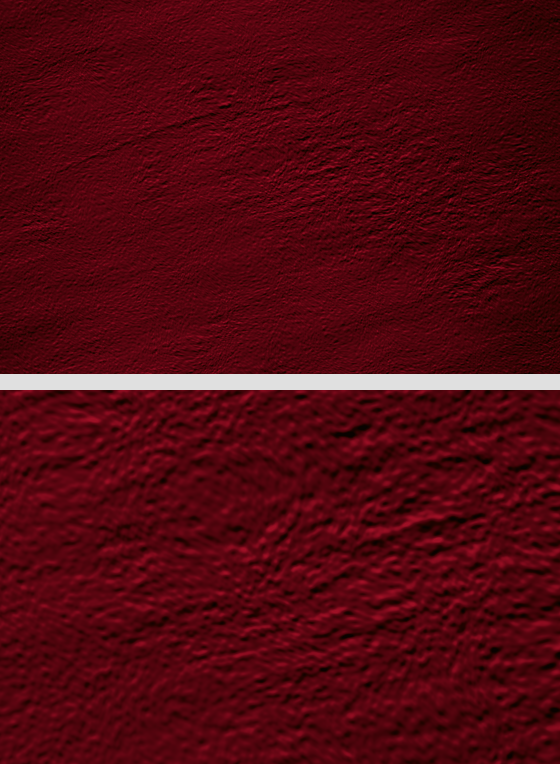
Top, the full canvas; bottom, a detail of the centre.
Reproduce this texture procedurally as a WebGL 1 fragment shader.

```glsl
precision highp float;
// Dark red trowelled plaster wall, lit at a grazing angle from above.

uniform vec2 u_resolution;

const vec3 SHADOW_RED = vec3(0.15, 0.01, 0.0);
const vec3 LIT_RED = vec3(0.44, 0.03, 0.09);
const vec2 LIGHT_STEP = vec2(-0.001, 0.003);
const float STROKE_ANGLE = 0.27;
const float RELIEF_GAIN = 3.7;

// Random gradient in -1..1 for a lattice cell, without sine
vec2 hashGradient(vec2 cell) {
  vec3 h = fract(cell.xyx * vec3(0.1031, 0.1030, 0.0973));
  h += dot(h, h.yzx + 33.33);
  return fract((h.xx + h.yz) * h.zy) * 2.0 - 1.0;
}

float cornerValue(vec2 cell, vec2 offset, vec2 corner) {
  return dot(hashGradient(cell + corner), offset - corner);
}

// Gradient noise, about -0.7..0.7
float noise(vec2 p) {
  vec2 cell = floor(p);
  vec2 f = p - cell;
  vec2 s = f * f * f * (f * (f * 6.0 - 15.0) + 10.0);
  float low = mix(cornerValue(cell, f, vec2(0.0)),
                  cornerValue(cell, f, vec2(1.0, 0.0)), s.x);
  float high = mix(cornerValue(cell, f, vec2(0.0, 1.0)),
                   cornerValue(cell, f, vec2(1.0)), s.x);
  return mix(low, high, s.y);
}

// Coordinates whose x axis runs along the given angle
vec2 turn(vec2 p, float angle) {
  float c = cos(angle);
  float s = sin(angle);
  return vec2(c * p.x + s * p.y, c * p.y - s * p.x);
}

float bump(float dist, float width) {
  float d = dist / width;
  return exp(-d * d);
}

// Long curved trowel edge, fading out at its right end
float trowelRidge(vec2 p) {
  float curve = 0.47 + 0.5 * p.x - 0.15 * p.x * p.x;
  float wobble = 0.012 * noise(p * 14.0);
  float extent = smoothstep(-0.2, 0.45, p.x) * (1.0 - smoothstep(0.6, 0.71, p.x));
  return bump(p.y - curve + wobble, 0.006) * extent;
}

// Short gouge: a soft ellipse along an angle
float gouge(vec2 p, vec2 center, vec2 size, float angle) {
  return bump(length(turn(p - center, angle) / size), 1.0);
}

// How strongly the plaster is torn up, 0..1.5
float roughness(vec2 p) {
  vec2 q = turn(p - vec2(0.98, 0.51), -0.38) / vec2(0.66, 0.3);
  float patchMask = 1.0 - smoothstep(0.2, 1.1, length(q));
  return patchMask + 0.6 * smoothstep(0.05, 0.4, noise(p * 6.0 + 7.0));
}

// Plaster height: fine grain, torn strokes, broad sweeps and marks
float height(vec2 p, float rough) {
  vec2 bend = vec2(noise(p * 9.0 + 3.0), noise(p * 6.0 + 21.0)) * 0.03;
  vec2 along = turn(p + bend, STROKE_ANGLE);
  vec2 across = turn(p + bend, -0.45);
  float grain = noise(along * vec2(84.0, 116.0));
  float pits = noise(across * vec2(140.0, 165.0) + 40.0);
  float strokes = noise(along * vec2(22.0, 56.0) + 11.0);
  float tears = noise(across * vec2(40.0, 60.0) + 70.0);
  float sweeps = noise(along * vec2(4.0, 16.0) + 90.0);
  float h = grain * (0.8 + 0.4 * rough) + pits * (0.65 + 0.2 * rough);
  h += strokes * (0.5 + 1.3 * rough) + tears * (0.2 + 0.7 * rough);
  h += sweeps * 1.8 + trowelRidge(p) * 0.75;
  return h - 1.1 * gouge(p, vec2(1.335, 0.305), vec2(0.045, 0.008), 0.38);
}

// Broad light falloff, darkest at the right edge and the corners
float wallShade(vec2 p, float rough) {
  float dist = length((p - vec2(0.62, 0.5)) * vec2(0.9, 0.7));
  float streaks = noise(turn(p, STROKE_ANGLE) * vec2(2.0, 6.0) + 5.0);
  float clouds = noise(turn(p, STROKE_ANGLE) * vec2(6.0, 14.0) + 31.0);
  float falloff = 0.5 - 2.0 * smoothstep(0.3, 0.9, dist);
  return falloff - 0.3 * rough + 0.9 * streaks + 0.5 * clouds;
}

// Sharpens the slopes: faint ones stay calm, steep ones become cracks and glints
float crisp(float slope) {
  return slope * (0.75 + 0.3 * min(abs(slope), 2.0));
}

// Tone 0 is the mean red, -1 and 1 are one deviation away
vec3 plasterColor(float tone) {
  float lit = clamp(0.5 + 0.21 * tone, -0.4, 1.6);
  return max(mix(SHADOW_RED, LIT_RED, vec3(lit, lit * lit, lit)), 0.0);
}

void main() {
  vec2 p = gl_FragCoord.xy / u_resolution.y;
  float rough = roughness(p);
  float relief = height(p, rough) - height(p + LIGHT_STEP, rough);
  float tone = crisp(RELIEF_GAIN * relief) + wallShade(p, rough);
  gl_FragColor = vec4(plasterColor(tone), 1.0);
}
```
